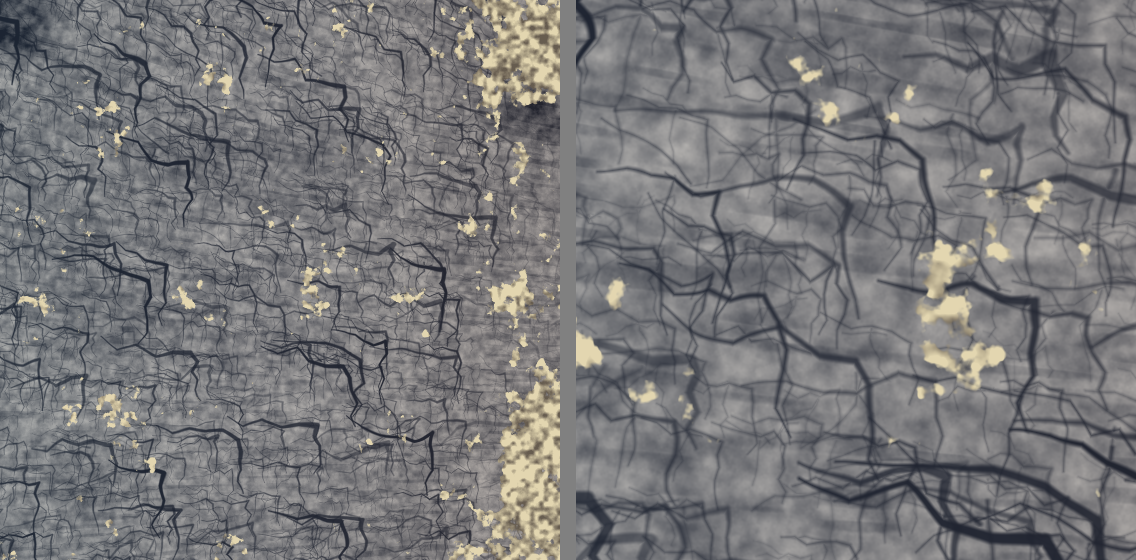
Left: the whole. Right: its middle third, enlarged.
A Shadertoy shader for this texture:

```glsl
const vec3 CHAR = vec3(0.12, 0.14, 0.19);
const vec3 ASH = vec3(0.60, 0.595, 0.595);
const vec3 LEAF_SHADE = vec3(0.40, 0.36, 0.31);
const vec3 LEAF_LIGHT = vec3(0.89, 0.84, 0.69);
const float SOFT = 0.0017;

float hash(vec2 p) {
    vec3 q = fract(p.xyx * 0.1031);
    q += dot(q, q.yzx + 33.33);
    return fract((q.x + q.y) * q.z);
}

float noise(vec2 p) {
    vec2 i = floor(p), f = fract(p);
    f *= f * (3.0 - 2.0 * f);
    vec2 e = vec2(0.0, 1.0);
    return mix(mix(hash(i), hash(i + e.yx), f.x),
               mix(hash(i + e.xy), hash(i + e.yy), f.x), f.y);
}

float fbm(vec2 p) {
    float sum = 0.0, amp = 0.533;
    for (int k = 0; k < 4; k++) {
        sum += amp * noise(p);
        p = mat2(1.6, 1.2, -1.2, 1.6) * p + 17.3;
        amp *= 0.5;
    }
    return sum;
}

// Angular one-dimensional wander
float crook(float x, float seed) {
    float i = floor(x);
    return mix(hash(vec2(i, seed)), hash(vec2(i + 1.0, seed)), x - i);
}

// Tapered crooked stroke from root along axis
float branch(vec2 p, vec2 root, vec2 axis, float width, float seed) {
    float len = length(axis);
    vec2 dir = axis / len, q = p - root;
    float along = dot(q, dir);
    float across = dot(q, vec2(-dir.y, dir.x));
    if (abs(across) > 0.3 * len) return 0.0;
    float t = clamp(along / len, 0.0, 1.0);
    across -= 0.17 * len * (crook(t * 5.0, seed) - crook(0.0, seed));
    float d = length(vec2(along - t * len, across)) - width * mix(1.0, 0.22, t);
    return smoothstep(SOFT, -SOFT, d);
}

// One grid of burnt trunks, each with a shadow arm and twigs
float thicket(vec2 p, float cells, float width, float seed) {
    vec2 home = floor(p * cells);
    float clear = 1.0;
    for (int j = -1; j <= 1; j++)
    for (int i = -1; i <= 2; i++) {
        vec2 id = home + vec2(i, j);
        vec2 key = id + seed * 37.0 + 50.0;
        float a = hash(key), b = hash(key + 71.7), c = hash(key + 133.1);
        vec2 corner = (id + vec2(a, b)) / cells;
        float lean = mix(-0.16, 0.42, corner.y) + 0.45 * (c - 0.5);
        vec2 arm = vec2(-1.0, lean) * mix(0.65, 1.35, b) / cells;
        vec2 trunk = vec2(0.3 * (a - 0.6), -1.0) * mix(0.4, 0.92, c) / cells;
        float w = width * mix(0.55, 1.15, hash(key + 9.4));
        float ink = branch(p, corner, trunk, w, a * 91.0);
        ink = max(ink, branch(p, corner, arm, w, b * 83.0));
        vec2 twig = vec2(-0.55, lean + 0.9 * (a - 0.55)) / cells;
        ink = max(ink, 0.75 * branch(p, corner + arm * 0.25, twig, w * 0.35, c * 67.0));
        vec2 drop = vec2(0.3 * (b - 0.6), -0.6) / cells;
        ink = max(ink, 0.7 * branch(p, corner + arm * 0.4, drop, w * 0.35, a * 59.0));
        float strength = mix(0.45, 1.0, c) * (1.0 - 0.6 * smoothstep(0.86, 0.97, corner.x));
        clear *= 1.0 - ink * strength;
    }
    return 1.0 - clear;
}

// Soft elliptical region, one at the centre
float region(vec2 p, vec2 centre, vec2 radius) {
    return max(0.0, 1.0 - length((p - centre) / radius));
}

// Brightness of the ash bed between char and ash
float ground(vec2 p) {
    float patches = fbm(p * 7.0), grain = fbm(p * 85.0 + 4.0);
    vec2 slant = vec2(p.x, p.y + p.x * mix(-0.1, 0.4, p.y));
    float streak = smoothstep(0.55, 0.85, noise(slant * vec2(18.0, 125.0)));
    return 0.81 + 0.36 * (patches - 0.5) + 0.75 * (grain - 0.5) - 0.16 * streak;
}

void mainImage(out vec4 fragColor, in vec2 fragCoord) {
    vec2 p = fragCoord / iResolution.y;
    vec2 bent = p + 0.008 * (vec2(noise(p * 32.0), noise(p * 32.0 + 40.0)) - 0.5);

    // Ash with shaded pockets
    float tone = ground(p);
    float pocket = region(p, vec2(0.96, 0.79), vec2(0.10, 0.06))
                 + region(p, vec2(0.0, 0.96), vec2(0.14, 0.10));
    tone -= 1.5 * pocket * fbm(p * 28.0);

    // Strokes from heavy to hairline
    float clear = 1.0;
    for (int k = 0; k < 4; k++) {
        float level = float(k);
        float cells = 8.0 * pow(1.38, level);
        float width = 0.0041 * pow(0.62, level);
        float weight = 1.0 - 0.13 * level;
        clear *= 1.0 - weight * thicket(bent, cells, width, level + 1.0);
    }
    vec3 color = mix(CHAR, ASH, max(tone, 0.0) * clear);
    color += vec3(0.018, 0.002, -0.008) * smoothstep(0.4, 1.0, p.x);
    color += vec3(-0.012, 0.002, 0.006) * smoothstep(0.5, 0.0, p.x);

    // Dry foliage along the right side
    float cover = max(region(p, vec2(1.02, 0.12), vec2(0.26, 0.39)),
                      region(p, vec2(0.95, 0.90), vec2(0.23, 0.15)));
    cover = max(cover, 0.22 * smoothstep(0.82, 0.92, p.x));
    float clump = fbm(p * 15.0 + 8.0) - 0.5;
    float leaf = fbm(p * 62.0 + 21.0) - 0.5;
    float mask = smoothstep(-0.04, 0.05, 0.8 * cover + 1.0 * clump + 0.8 * leaf - 0.34);
    float light = clamp(0.66 + 1.7 * leaf + 1.3 * (noise(p * 120.0) - 0.5), 0.0, 1.0);
    color = mix(color, mix(LEAF_SHADE, LEAF_LIGHT, light), mask);

    fragColor = vec4(color, 1.0);
}
```
